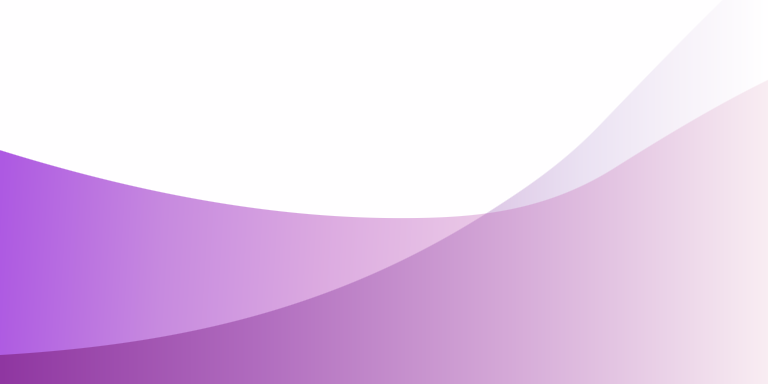
A WebGL 2 fragment shader for this background:

```glsl
#version 300 es
precision highp float;

uniform vec2 u_resolution;
out vec4 fragColor;

#define PAPER vec3(1.0, 0.998, 1.0)
#define GRADIENT_TILT 0.03
#define SWELL_SPAN 0.64
#define VEIL_START 0.64

// Cubic through two knots, each given as (x, height, slope)
float hermite(vec3 a, vec3 b, float x) {
    float h = b.x - a.x;
    float t = (x - a.x) / h;
    float s = 1.0 - t;
    return s * s * ((1.0 + 2.0 * t) * a.y + t * h * a.z)
         + t * t * ((1.0 + 2.0 * s) * b.y - s * h * b.z);
}

// Smooth curve through four knots
float wave(vec3 a, vec3 b, vec3 c, vec3 d, float x) {
    if (x < b.x) return hermite(a, b, x);
    if (x < c.x) return hermite(b, c, x);
    return hermite(c, d, x);
}

// Four evenly spaced colour stops
vec3 ramp(vec3 a, vec3 b, vec3 c, vec3 d, float t) {
    t = clamp(t, 0.0, 1.0) * 3.0;
    vec3 color = mix(a, b, min(t, 1.0));
    color = mix(color, c, clamp(t - 1.0, 0.0, 1.0));
    return mix(color, d, clamp(t - 2.0, 0.0, 1.0));
}

// Antialiased fill below a curve
float fillBelow(float height, float y) {
    float d = height - y;
    return clamp(0.5 + d / fwidth(d), 0.0, 1.0);
}

void main() {
    vec2 uv = gl_FragCoord.xy / u_resolution;

    // Valley-shaped swell and the rising veil that crosses it
    float swellHeight = wave(vec3(0.0, 0.609, -0.62), vec3(0.521, 0.432, 0.0),
                             vec3(0.80, 0.5625, 1.26), vec3(1.0, 0.792, 0.98), uv.x);
    float veilHeight = wave(vec3(0.0, 0.0755, 0.12), vec3(0.638, 0.4505, 1.28),
                            vec3(0.781, 0.6745, 2.08), vec3(1.0, 1.113, 1.85), uv.x);
    float swell = fillBelow(swellHeight, uv.y);
    float veil = fillBelow(veilHeight, uv.y);

    // Colours of each layer and of their overlap
    float across = uv.x + GRADIENT_TILT * (0.4 - uv.y);
    vec3 orchid = ramp(vec3(0.68, 0.35, 0.885), vec3(0.78, 0.54, 0.875),
                       vec3(0.863, 0.67, 0.88), vec3(0.92, 0.79, 0.905),
                       across / SWELL_SPAN);
    vec3 plum = ramp(vec3(0.56, 0.21, 0.63), vec3(0.69, 0.42, 0.745),
                     vec3(0.835, 0.665, 0.845), vec3(0.975, 0.93, 0.95), uv.x);
    vec3 lavender = ramp(vec3(0.87, 0.79, 0.905), vec3(0.92, 0.885, 0.95),
                         vec3(0.965, 0.945, 0.975), PAPER,
                         (uv.x - VEIL_START) / (1.0 - VEIL_START));

    // Layers from back to front
    vec3 color = mix(PAPER, orchid, swell);
    color = mix(color, mix(lavender, plum, swell), veil);
    fragColor = vec4(color, 1.0);
}
```
